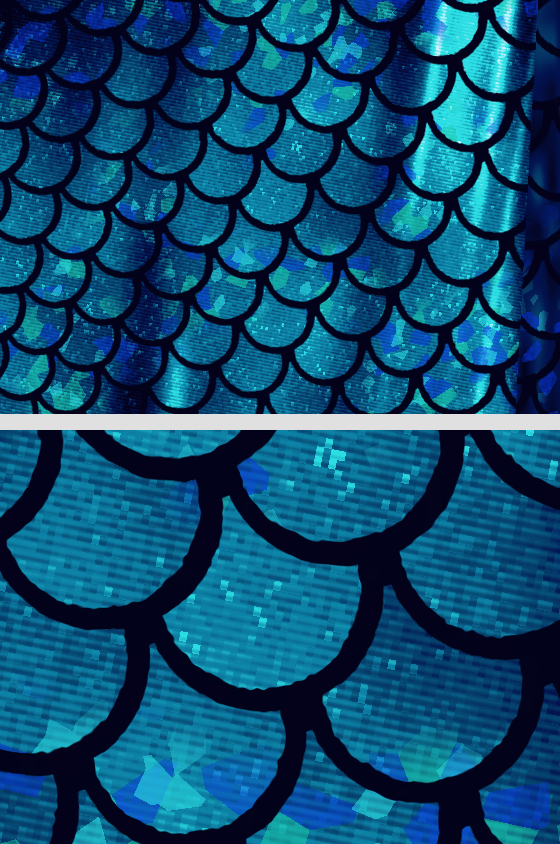
Top: the whole. Bottom: its middle third, enlarged.
Give the GLSL for this texture, as a WebGL 2 fragment shader.

```glsl
#version 300 es
precision highp float;
// Overlapping foil fish scales on a gently curved lattice, outlined in dark ink.
// Scales are layered back to front; broad folds, woven glints and angular
// holographic flakes then choose the foil brightness and tint.

uniform vec2 u_resolution;
out vec4 fragColor;

const vec3 INK   = vec3(0.010, 0.008, 0.10);
const vec3 NAVY  = vec3(0.01, 0.07, 0.30);
const vec3 DEEP  = vec3(0.02, 0.26, 0.43);
const vec3 TEAL  = vec3(0.05, 0.51, 0.65);
const vec3 CYAN  = vec3(0.17, 0.87, 0.89);
const vec3 GLARE = vec3(0.80, 0.95, 1.00);
const vec3 BLUE  = vec3(0.03, 0.20, 0.85);
const vec3 GREEN = vec3(0.10, 0.78, 0.66);

// Lattice in canvas heights, y pointing down: origin, two steps, curvature
const vec2 ORIGIN = vec2(0.663, 0.463);
const mat2 STEPS  = mat2(0.129, 0.069, -0.061, 0.119);
const vec2 BEND_I = vec2(0.0, 0.0039);
const vec2 BEND_J = vec2(0.0011, -0.0014);
const vec2 TWIST  = vec2(-0.0035, -0.0023);
const float FILL_RADIUS = 0.83;          // foil radius relative to the outline
const vec2 FILL_SHIFT = vec2(-0.025, -0.015);
const float WEAVE_FREQ = 125.0;
const float FLAKE_FREQ = 25.0;

float hash(vec2 p) {
    vec3 h = fract(p.xyx * vec3(0.1031, 0.1030, 0.0973));
    h += dot(h, h.yzx + 33.33);
    return fract((h.x + h.y) * h.z);
}

float noise(vec2 p) {
    vec2 c = floor(p), f = fract(p);
    f = f * f * (3.0 - 2.0 * f);
    return mix(mix(hash(c), hash(c + vec2(1, 0)), f.x),
               mix(hash(c + vec2(0, 1)), hash(c + vec2(1, 1)), f.x), f.y);
}

vec2 curvature(vec2 c) { return BEND_I * c.x * c.x + BEND_J * c.y * c.y + TWIST * c.x * c.y; }
vec2 site(vec2 c) { return ORIGIN + STEPS * c + curvature(c); }

vec2 latticeCoord(vec2 p) {
    mat2 inv = inverse(STEPS);
    vec2 c = inv * (p - ORIGIN);
    for (int n = 0; n < 5; n++) c = inv * (p - ORIGIN - curvature(c));
    return c;
}

float streak(float x, float centre, float width) {
    float d = (x - centre) / width;
    return exp(-d * d);
}

// Random value of the nearest jittered cell: sharp angular patches
float flake(vec2 p) {
    vec2 base = floor(p), nearest = base;
    float best = 9.0;
    for (int y = -1; y <= 1; y++) for (int x = -1; x <= 1; x++) {
        vec2 c = base + vec2(x, y);
        float d = length(c + vec2(hash(c), hash(c + 57.0)) - p);
        if (d < best) { best = d; nearest = c; }
    }
    return hash(nearest + 19.0);
}

vec3 foil(float t) {
    vec3 c = mix(INK, NAVY, smoothstep(0.0, 0.22, t));
    c = mix(c, DEEP, smoothstep(0.2, 0.45, t));
    c = mix(c, TEAL, smoothstep(0.42, 0.68, t));
    c = mix(c, CYAN, smoothstep(0.68, 0.95, t));
    return mix(c, GLARE, smoothstep(1.02, 1.35, t));
}

// Large soft light and dark folds of the cloth
float foldLight(vec2 p) {
    float u = p.x + 0.16 * p.y, w = p.x + 0.1 * p.y;
    float top = 1.0 - 0.8 * smoothstep(0.35, 0.65, p.y);
    float t = 0.48 + 0.14 * streak(length(p - vec2(0.65, 0.6)), 0.0, 0.4);
    t += top * (0.42 * streak(u, 1.15, 0.07) - 0.28 * streak(u, 1.0, 0.05));
    t += top * (0.5 * streak(u, 1.075, 0.016) + 0.6 * streak(u, 1.235, 0.018));
    t += 0.35 * streak(u, 1.31, 0.012) - 0.4 * smoothstep(1.21, 1.28, p.x);
    t -= 0.3 * (1.0 - smoothstep(0.0, 0.55, length(p * vec2(0.8, 1.0))));
    t -= 0.35 * streak(w, 0.42, 0.055) * smoothstep(0.45, 0.65, p.y);
    t += 0.4 * streak(w, 0.52, 0.025) * smoothstep(0.72, 0.92, p.y);
    return t + 0.3 * (noise(vec2(u * 9.0, p.y * 4.0)) - 0.5);
}

void main() {
    vec2 p = gl_FragCoord.xy / u_resolution.y;
    p.y = 1.0 - p.y;
    float pixel = 1.0 / u_resolution.y;

    // A separate strip of cloth lies behind the right-hand fold
    float behind = smoothstep(-pixel, pixel, p.x - 1.30 + 0.055 * p.y);
    vec2 q = p + vec2(0.05, 0.08) * step(0.5, behind);

    // Layer the scales, upper ones over lower ones
    vec2 cell = round(latticeCoord(q)), id = cell, local = vec2(0);
    float lit = 0.0;
    float ragged = 0.035 * (noise(q * 60.0) - 0.5) + 0.025 * (noise(q * 190.0) - 0.5);
    for (int i = 2; i >= -2; i--) for (int j = 2; j >= -2; j--) {
        vec2 c = cell + vec2(i, j);
        float radius = 0.5 * length(site(c + vec2(1, 0)) - site(c + vec2(0, 1)));
        vec2 v = (q - site(c)) / radius;
        float soft = pixel / radius;
        float cover = 1.0 - smoothstep(-soft, soft, length(v) - 1.0 + 0.5 * ragged);
        float fill = 1.0 - smoothstep(-soft, soft, length(v - FILL_SHIFT) - FILL_RADIUS + ragged);
        lit = mix(lit, fill, cover);
        if (cover > 0.5) { id = c; local = v; }
    }

    // Fold light, per-scale tone and woven glints
    float t = foldLight(p) + 0.14 * (hash(id + 40.0) - 0.5) + 0.07 * local.y - 0.05 * local.x;
    vec2 thread = vec2(q.x + 0.2 * q.y, q.y - 0.2 * q.x + 0.006 * hash(id)) * WEAVE_FREQ;
    float glint = hash(floor(thread * vec2(1.3, 1.0)) + 300.0);
    t += 0.07 * sin(thread.y * 6.2832) + 0.12 * (glint - 0.5);
    t += 0.3 * smoothstep(0.9, 1.0, glint) * noise(q * 14.0);
    t = mix(t, 0.04 + 0.4 * noise(p * vec2(30.0, 9.0)), behind);
    vec3 colour = foil(t);

    // Holographic flakes, offset on every scale
    vec2 g = mat2(0.8, 0.6, -0.4, 0.9) * q * FLAKE_FREQ + 13.0 * hash(id + 80.0);
    float tint = flake(g), patchy = smoothstep(0.25, 0.65, noise(q * 6.0 + 20.0));
    float glow = smoothstep(0.1, 0.55, t) * (1.0 - 0.6 * smoothstep(0.9, 1.2, t));
    colour = mix(colour, BLUE, step(0.8, tint) * patchy * (0.35 + 0.3 * glint));
    colour = mix(colour, GREEN, step(tint, 0.13) * patchy * glow * 0.65);
    colour = mix(colour, CYAN, step(0.91, flake(g * 1.7 + 50.0)) * patchy * glow * 0.6);

    vec3 outline = INK + 0.03 * NAVY * noise(q * 40.0);
    fragColor = vec4(mix(outline, colour, lit), 1.0);
}
```
